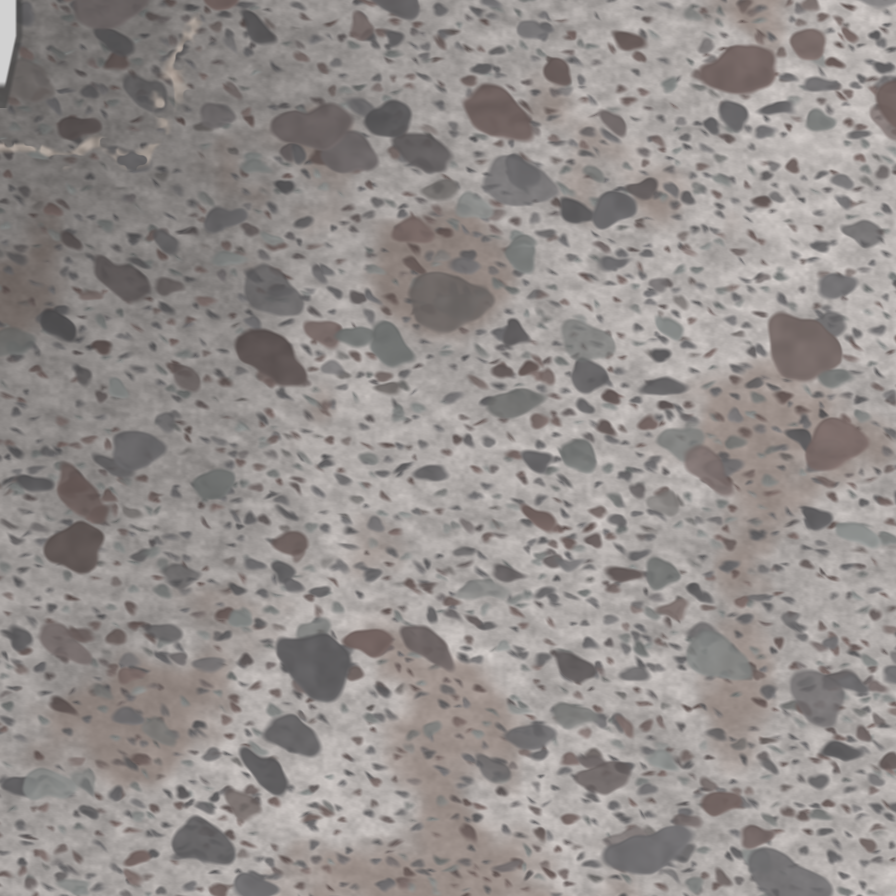
Give the GLSL for this texture, as a three.js fragment shader.

```glsl
// Worn exposed-aggregate concrete: a mottled warm grey cement bed with soft,
// tilted oval pebbles scattered in four sizes, from large stones to tiny flecks.
// Each size is a jittered grid of wobbly ellipses painted over layered noise.

#define CEMENT vec3(0.665, 0.646, 0.637)
#define SLATE vec3(0.385, 0.380, 0.388)
#define BROWN vec3(0.415, 0.360, 0.350)
#define SAGE vec3(0.475, 0.485, 0.480)
#define STAIN vec3(0.50, 0.435, 0.405)
#define CRUMB vec3(0.74, 0.69, 0.65)
#define TILT -0.28
#define TILT_SPREAD 1.1
#define EDGE_BLUR 0.0024
#define GRIT 0.30

varying vec2 vUv;

vec4 hash4(vec2 p) {
  vec4 q = fract(p.xyxy * vec4(0.1031, 0.1030, 0.0973, 0.1099));
  q += dot(q, q.wzxy + 33.33);
  return fract((q.xxyz + q.yzzw) * q.zywx);
}

float noise(vec2 p) {
  vec2 cell = floor(p), f = fract(p);
  f = f * f * (3.0 - 2.0 * f);
  float low = mix(hash4(cell).x, hash4(cell + vec2(1.0, 0.0)).x, f.x);
  float high = mix(hash4(cell + vec2(0.0, 1.0)).x, hash4(cell + 1.0).x, f.x);
  return mix(low, high, f.y);
}

float fbm(vec2 p) {
  float sum = 0.0, weight = 0.5;
  for (int i = 0; i < 4; i++) {
    sum += weight * noise(p);
    p = mat2(1.6, 1.2, -1.2, 1.6) * p + 7.3;
    weight *= 0.5;
  }
  return sum / 0.9375;
}

vec2 turn(vec2 p, float angle) {
  float c = cos(angle), s = sin(angle);
  return vec2(c * p.x + s * p.y, c * p.y - s * p.x);
}

float segment(vec2 p, vec2 a, vec2 b) {
  vec2 along = b - a;
  return length(p - a - along * clamp(dot(p - a, along) / dot(along, along), 0.0, 1.0));
}

vec3 stoneColor(vec4 pick) {
  vec3 color = mix(SLATE, BROWN, smoothstep(0.35, 0.65, pick.x));
  color = mix(color, SAGE, smoothstep(0.72, 0.85, pick.x));
  return color * (0.88 + 0.26 * pick.y);
}

// Paints one size of stones; size is the half length in cell widths.
vec3 scatter(vec3 color, vec2 p, float cells, float share, float size, float light, float seed) {
  vec2 grid = p * cells, home = floor(grid);
  for (int j = -1; j <= 1; j++) {
    for (int i = -1; i <= 1; i++) {
      vec2 cell = home + vec2(float(i), float(j));
      vec4 place = hash4(cell + seed);
      vec4 look = hash4(cell + seed + 57.7);
      if (place.z > share) continue;
      vec2 q = turn(grid - cell - 0.1 - 0.8 * place.xy, TILT + TILT_SPREAD * (look.z - 0.5));
      vec2 radii = size * (0.6 + 0.6 * place.w) * vec2(1.0, 0.42 + 0.36 * look.w);
      vec2 unit = q / radii;
      float around = atan(unit.y, unit.x + 0.0001);
      float wobble = 0.10 * sin(2.0 * around + 40.0 * look.x) + 0.12 * sin(3.0 * around + 60.0 * look.y);
      float dist = (length(unit) - 1.0 - wobble) * radii.y / cells;
      float cover = 1.0 - smoothstep(-EDGE_BLUR, EDGE_BLUR, dist);
      float rim = smoothstep(-0.005, 0.0, dist) * dot(normalize(unit + 0.001), vec2(-0.5, 0.8));
      vec3 stone = stoneColor(look) * light * (1.0 - 0.09 * rim);
      stone *= 0.94 + 0.12 * noise(p * 75.0 + seed);
      color = mix(color, stone, cover * mix(0.6, 1.0, sqrt(fract(look.y * 7.0 + place.w))));
    }
  }
  return color;
}

void main() {
  vec2 p = vUv;

  // Broad light: dim at the upper left, bright towards the lower right.
  float dim = 1.0 - smoothstep(0.0, 0.75, length((p - vec2(0.0, 1.0)) * vec2(1.0, 0.75)));
  float light = 1.05 - 0.30 * dim - 0.07 * (1.0 - smoothstep(0.0, 0.4, p.x));

  // Cement bed with clouds, streaky grit and brown stains.
  vec2 streak = turn(p, TILT * 0.5) * vec2(48.0, 85.0);
  float tone = 1.0 + 0.22 * (fbm(p * 8.0 + 3.0) - 0.5);
  tone += GRIT * (fbm(streak) - 0.5) + 0.09 * (noise(p * 190.0) - 0.5);
  vec3 color = CEMENT * tone * light;
  color = mix(color, STAIN * light, 0.55 * smoothstep(0.60, 0.76, fbm(p * 6.0 + 21.0)));

  // Aggregate, from tiny flecks up to large stones.
  vec2 warped = p + 0.007 * (vec2(noise(p * 55.0), noise(p * 55.0 + 31.0)) - 0.5);
  float stoneLight = mix(1.0, light, 0.45);
  color = scatter(color, warped, 64.0, 0.50, 0.36, stoneLight, 11.0);
  color = scatter(color, warped, 37.0, 0.42, 0.34, stoneLight, 83.0);
  color = scatter(color, warped, 18.0, 0.34, 0.36, stoneLight, 147.0);
  color = scatter(color, warped, 9.5, 0.40, 0.38, stoneLight, 219.0);

  // Crumbled crack and the pale rim in the upper left corner.
  vec2 bent = p + 0.035 * (vec2(noise(p * 28.0), noise(p * 28.0 + 9.0)) - 0.5);
  float crack = min(segment(bent, vec2(0.0, 0.83), vec2(0.17, 0.83)), segment(bent, vec2(0.17, 0.83), vec2(0.22, 0.98)));
  float crumbs = (1.0 - smoothstep(0.003, 0.014, crack)) * smoothstep(0.35, 0.6, noise(p * 95.0));
  color = mix(color, CRUMB * (0.75 + 0.35 * noise(p * 130.0)), 0.75 * crumbs);
  float rimDist = p.x - 0.022 + 0.22 * max(0.96 - p.y, 0.0);
  color = mix(color, vec3(0.25), 0.6 * (1.0 - smoothstep(0.0, 0.006, rimDist)) * step(0.88, p.y));
  color = mix(color, vec3(0.82), (1.0 - smoothstep(-0.006, -0.002, rimDist)) * smoothstep(0.90, 0.91, p.y));

  gl_FragColor = vec4(color, 1.0);
}
```
